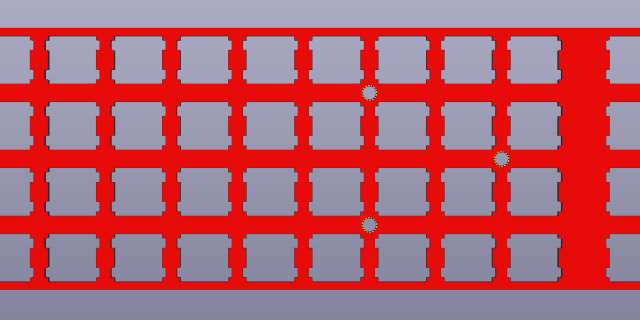
Give the GLSL for this pattern, as a WebGL 2 fragment shader.

```glsl
#version 300 es
precision highp float;

#define PITCH 0.2065
#define FIRST_WALL 0.1219
#define WALL_COUNT 8.0
#define PLATE_MID 0.5034
#define PLATE_HALF 0.4096
#define HOLE_HALF 0.0755
#define NOTCH_HALF vec2(0.0867, 0.0159)
#define NOTCH_OFFSET 0.0461
#define CORNER 0.004
#define DEPTH 1.006
#define OUTLINE 0.0008
#define SCREW_RADIUS 0.0238

uniform vec2 u_resolution;
out vec4 fragColor;

const vec3 RED = vec3(0.905, 0.048, 0.04);
const vec3 EDGE_DARK = vec3(0.2, 0.15, 0.17);
const vec3 RING_YELLOW = vec3(0.95, 0.86, 0.25);
const vec3 SKY_TOP = vec3(0.67, 0.67, 0.765);
const vec3 SKY_BOTTOM = vec3(0.515, 0.515, 0.615);

float cover(float d) {
    return clamp(0.5 - d * u_resolution.y, 0.0, 1.0);
}

float roundBox(vec2 p, vec2 halfSize) {
    vec2 q = abs(p) - halfSize + CORNER;
    return length(max(q, 0.0)) + min(max(q.x, q.y), 0.0) - CORNER;
}

// Grid of square openings with two notches on each side
float holes(vec2 p) {
    vec2 cell = (p - vec2(FIRST_WALL, PLATE_MID)) / PITCH;
    // Solid strip half a cell wide after the last full column
    cell.x -= clamp(cell.x - WALL_COUNT, 0.0, 0.5);
    vec2 q = (fract(cell) - 0.5) * PITCH;
    float body = roundBox(q, vec2(HOLE_HALF));
    float notches = roundBox(vec2(q.x, abs(q.y) - NOTCH_OFFSET), NOTCH_HALF);
    return min(body, notches);
}

void main() {
    vec2 p = gl_FragCoord.xy / u_resolution.y;
    vec2 mid = 0.5 * u_resolution / u_resolution.y;
    vec3 sky = mix(SKY_BOTTOM, SKY_TOP, p.y);

    // Openings, with the inner walls seen in perspective
    float front = holes(p);
    float back = holes(mid + (p - mid) * DEPTH);
    vec3 plate = mix(RED, EDGE_DARK, cover(front));
    plate = mix(plate, sky, cover(max(front + OUTLINE, back)));

    // Screw holes on the wall crossings, ringed with yellow dashes
    for (int i = -1; i <= 1; i++) {
        float row = float(i);
        float column = 5.0 + 2.0 * (1.0 - abs(row));
        vec2 q = p - vec2(FIRST_WALL, PLATE_MID) - PITCH * vec2(column, row);
        float d = length(q) - SCREW_RADIUS;
        float dash = smoothstep(-0.4, 0.4, sin(atan(q.y, q.x) * 16.0) + 0.4);
        plate = mix(plate, mix(EDGE_DARK, RING_YELLOW, dash), cover(d));
        plate = mix(plate, EDGE_DARK, cover(d + 0.0025));
        plate = mix(plate, sky, cover(d + 0.0035));
    }

    float plateEdge = abs(p.y - PLATE_MID) - PLATE_HALF;
    fragColor = vec4(mix(sky, plate, cover(plateEdge)), 1.0);
}
```
